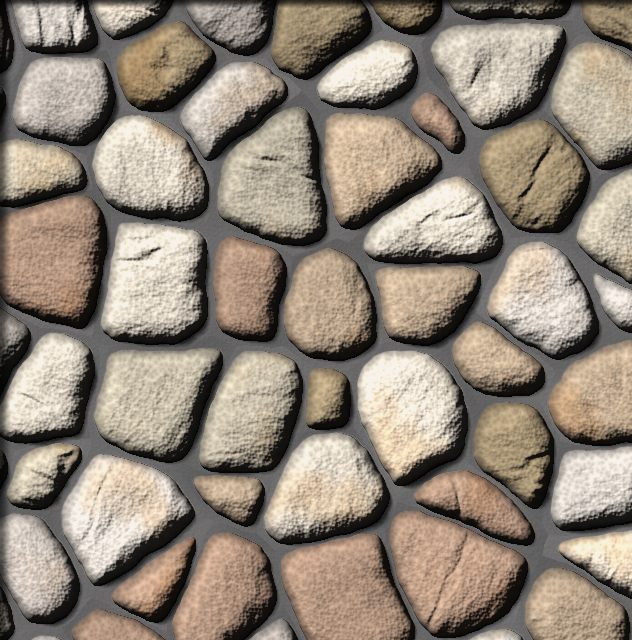
This texture is drawn by a Shadertoy shader. Its source:

```glsl
vec2 hash2(vec2 p) {
    vec3 q = fract(vec3(p.xyx) * vec3(.1031, .1030, .0973));
    q += dot(q, q.yzx + 33.33);
    return fract((q.xx + q.yz) * q.zy);
}

float waves(vec2 p) {
    float sum = 0., amp = .5;
    for (int i = 0; i < 5; i++) {
        p = mat2(.8, .6, -.6, .8) * p * 1.9 + 1.7;
        sum += amp * sin(p.x + 1.5 * sin(p.y));
        amp *= .55;
    }
    return sum;
}

// Cellular grains: distance to the nearest point
float grit(vec2 p) {
    vec2 cell = floor(p);
    float nearest = 2.;
    for (int y = -1; y <= 1; y++)
    for (int x = -1; x <= 1; x++) {
        vec2 c = cell + vec2(x, y);
        nearest = min(nearest, distance(p, c + hash2(c + 91.)));
    }
    return nearest;
}

// Stone centre and its size weight
vec3 seed(vec2 cell) {
    return vec3(cell + .5 + .8 * (hash2(cell) - .5), .42 * hash2(cell + 57.).x);
}

// Weighted cells with rounded corners: edge distance, stone id
vec3 stoneCell(vec2 p) {
    vec2 base = floor(p), id = base;
    float best = 1e3;
    for (int y = -2; y <= 2; y++)
    for (int x = -2; x <= 2; x++) {
        vec2 c = base + vec2(x, y);
        vec3 s = seed(c);
        float d = dot(p - s.xy, p - s.xy) - s.z;
        if (d < best) { best = d; id = c; }
    }
    vec2 centre = seed(id).xy;
    float sum = 0.;
    for (int y = -2; y <= 2; y++)
    for (int x = -2; x <= 2; x++) {
        vec2 c = base + vec2(x, y);
        if (c == id) continue;
        vec3 s = seed(c);
        float d = dot(p - s.xy, p - s.xy) - s.z - best;
        sum += exp(-13. * d / (2. * distance(s.xy, centre)));
    }
    return vec3(-log(sum) / 13. - .012 - .03 * hash2(id + 13.).x, id);
}

// Height, edge distance, stone id
vec4 relief(vec2 p) {
    vec2 wobble = vec2(waves(p * 1.1), waves(p.yx * 1.1 + 4.));
    vec3 stone = stoneCell(p + .07 * wobble);
    float rim = 1. - clamp(stone.x / .27, 0., 1.);
    float h = .25 * sqrt(1. - rim * rim);
    vec2 rnd = hash2(stone.yz + 29.);
    float turn = 6.28 * rnd.x;
    vec2 q = mat2(cos(turn), sin(turn), -sin(turn), cos(turn)) * p * vec2(.7, 1.7) + stone.yz * 7.;
    float onStone = smoothstep(0., .08, stone.x);
    float crease = smoothstep(.16, 0., abs(waves(q * .6)));
    h += onStone * (.034 * waves(q * 1.4) - .04 * rnd.y * crease);
    h += mix(.003, .0085, onStone) * grit(p * 27.);
    return vec4(h, stone);
}

vec3 stoneColor(vec2 id) {
    vec3 tones[7] = vec3[7](
        vec3(.94, .91, .86), vec3(.89, .87, .85), vec3(.85, .76, .66),
        vec3(.75, .63, .55), vec3(.70, .63, .51), vec3(.83, .80, .73),
        vec3(.82, .79, .77));
    vec2 rnd = hash2(id + 71.);
    return tones[int(rnd.x * 6.99)] * (.93 + .14 * rnd.y);
}

void mainImage(out vec4 fragColor, in vec2 fragCoord) {
    vec2 uv = fragCoord / iResolution.y;
    vec2 p = uv * 6.5 + 3.;
    vec3 light = normalize(vec3(-.55, .6, .62));

    // Surface normal
    vec4 r = relief(p);
    float eps = .014;
    vec2 slope = vec2(relief(p + vec2(eps, 0)).x, relief(p + vec2(0, eps)).x) - r.x;
    vec3 normal = normalize(vec3(-slope / eps, 1.));

    // Cast shadow, marched towards the light
    float shadow = 0.;
    for (int i = 1; i <= 5; i++) {
        float reach = .045 * float(i);
        float above = relief(p + normalize(light.xy) * reach).x - r.x - reach * 1.05;
        shadow = max(shadow, smoothstep(0., .09, above));
    }

    // Stone and mortar colours
    float stain = waves(p * .9 + r.zw * 3.);
    float speck = grit(p * 17. + 40.);
    vec3 stone = stoneColor(r.zw) * (1. + .08 * stain + .22 * (speck - .45));
    stone *= mix(vec3(1), vec3(.92, .86, .79), smoothstep(.2, .9, stain));
    stone *= mix(.72, 1., smoothstep(0., .10, r.y));
    vec3 mortar = vec3(.45, .45, .46) * (.95 + .10 * stain);
    vec3 color = mix(mortar, stone, smoothstep(-.012, .012, r.y));

    // Lighting with soft highlights
    float diffuse = max(dot(normal, light), 0.);
    color *= (.10 + 1.05 * (1. - exp(-2.7 * diffuse))) * mix(1., .30, shadow);
    color *= mix(vec3(1.01, .99, .97), vec3(1.01, 1., .98), diffuse);

    // Dark upper and left borders
    color *= mix(.4, 1., smoothstep(0., .02, uv.x)) * mix(.25, 1., smoothstep(0., .015, 1. - uv.y));
    fragColor = vec4(min(color, vec3(.97, .95, .92)), 1.);
}
```
